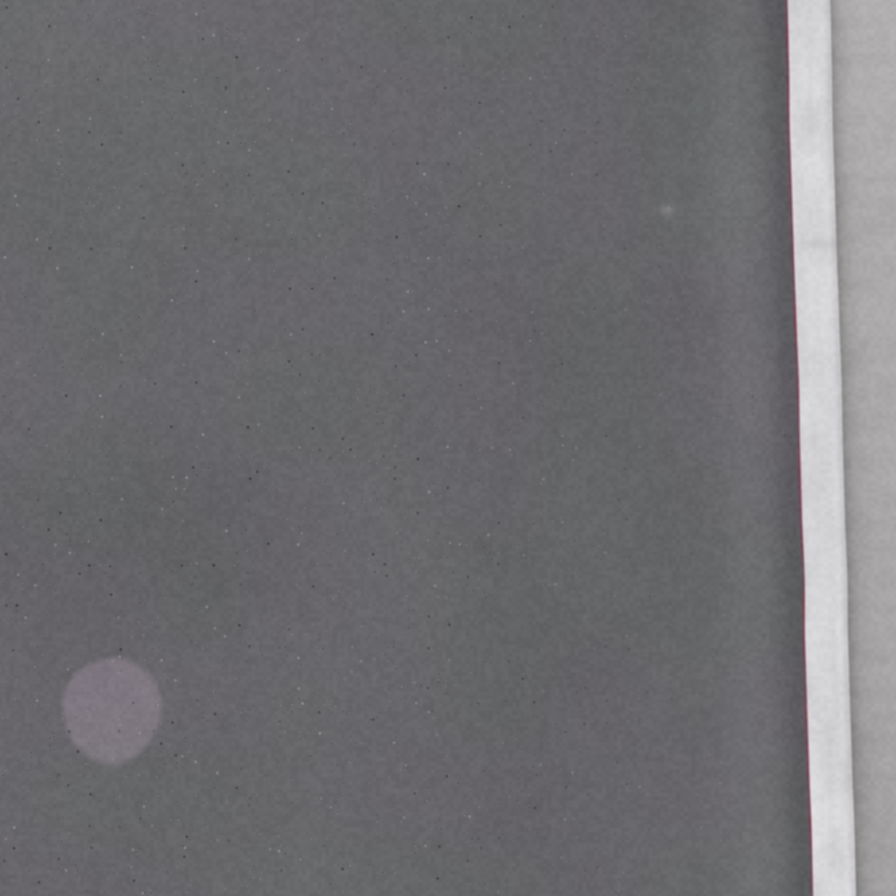
This texture is drawn by a WebGL 1 fragment shader. Its source:

```glsl
precision highp float;
// A dull grey board with a faint pale disc, a bright leaning strip and a
// light margin at the right. Soft masks layer the parts; value noise gives
// mottling and grain, and a jittered grid scatters tiny specks.
uniform vec2 u_resolution;

float hash(vec2 p) {
  vec3 q = fract(vec3(p.xyx) * 0.1031);
  q += dot(q, q.yzx + 33.33);
  return fract((q.x + q.y) * q.z);
}

float valueNoise(vec2 p) {
  vec2 cell = floor(p);
  vec2 f = fract(p);
  f = f * f * (3.0 - 2.0 * f);
  float low = mix(hash(cell), hash(cell + vec2(1.0, 0.0)), f.x);
  float high = mix(hash(cell + vec2(0.0, 1.0)), hash(cell + 1.0), f.x);
  return mix(low, high, f.y);
}

float signedNoise(vec2 p) {
  return valueNoise(p) * 2.0 - 1.0;
}

float fractalNoise(vec2 p) {
  float sum = 0.0;
  float amplitude = 0.5;
  for (int i = 0; i < 4; i++) {
    sum += amplitude * signedNoise(p);
    p = p * 2.03 + 17.3;
    amplitude *= 0.5;
  }
  return sum;
}

float bump(float x, float center, float width) {
  float d = (x - center) / width;
  return exp(-d * d);
}

// Sparse light and dark dots, one candidate per grid cell.
float specks(vec2 uv, float count, float density) {
  vec2 p = uv * count;
  vec2 cell = floor(p);
  vec2 spot = 0.25 + 0.5 * vec2(hash(cell + 11.0), hash(cell + 47.0));
  float dotMask = 1.0 - smoothstep(0.05, 0.24, length(fract(p) - spot));
  float present = step(1.0 - density, hash(cell + 83.0));
  float polarity = hash(cell + 131.0) * 2.0 - 1.0;
  return dotMask * present * polarity;
}

vec3 boardColor(vec2 uv, float leftEdge) {
  vec3 color = vec3(0.398, 0.397, 0.409);
  color += 0.024 * fractalNoise(uv * 5.0 + 3.0);
  color += vec3(0.006, -0.004, 0.006) * signedNoise(uv * 9.0 + 40.0);
  color += 0.012 * smoothstep(0.6, 1.0, uv.y) * (1.0 - uv.x);

  // Pale vertical haze, then the shadow beside the strip.
  float gap = leftEdge - uv.x;
  color += 0.030 * bump(gap, 0.062, 0.035);
  color -= 0.045 * bump(gap, 0.010, 0.018);

  // Specks fade toward the smoother right side.
  float rough = 1.0 - smoothstep(0.45, 0.8, uv.x);
  color += 0.11 * specks(uv, 85.0, 0.13) * mix(0.3, 1.0, rough);
  color += 0.05 * specks(uv + 0.37, 140.0, 0.20) * mix(0.4, 1.0, rough);

  // One soft pale fleck.
  float fleck = length((uv - vec2(0.745, 0.766)) * vec2(1.0, 1.4));
  color += vec3(0.09, 0.085, 0.08) * bump(fleck, 0.0, 0.009);
  return color;
}

float discMask(vec2 uv, vec2 center, vec2 radius) {
  float wobble = 0.04 * signedNoise(uv * 45.0);
  float d = length((uv - center) / radius) + wobble;
  return 1.0 - smoothstep(0.90, 1.08, d);
}

vec3 stripColor(vec2 uv, float across) {
  float shade = 0.83 + 0.025 * signedNoise(vec2(across * 2.0, uv.y * 22.0));
  shade += 0.012 * signedNoise(vec2(across * 6.0, uv.y * 8.0) + 70.0);
  shade -= 0.07 * smoothstep(0.78, 1.0, across);
  shade -= 0.035 * bump(uv.y, 0.727, 0.006);
  return vec3(shade, shade, shade + 0.008);
}

vec3 marginColor(vec2 uv, float gap) {
  float shade = mix(0.635, 0.685, uv.y);
  shade -= 0.15 * exp(-max(gap, 0.0) / 0.010);
  shade += 0.012 * signedNoise(uv * vec2(18.0, 75.0));
  return shade + vec3(0.005, -0.002, -0.003);
}

void main() {
  vec2 uv = gl_FragCoord.xy / u_resolution;
  float soft = max(0.0022, 0.8 / u_resolution.x);
  float lean = 0.030 * (1.0 - uv.y);
  float ripple = 0.0010 * signedNoise(vec2(uv.y * 14.0, 5.0));
  float leftEdge = 0.878 + lean + ripple;
  float rightEdge = 0.926 + lean + ripple * 0.8;

  vec3 color = boardColor(uv, leftEdge);
  float disc = discMask(uv, vec2(0.124, 0.207), vec2(0.055, 0.060));
  color = mix(color, color + vec3(0.090, 0.070, 0.085), disc);

  // Strip, then the margin beyond it.
  float across = (uv.x - leftEdge) / (rightEdge - leftEdge);
  float stripMask = smoothstep(leftEdge - soft, leftEdge + soft, uv.x);
  color = mix(color, stripColor(uv, across), stripMask);
  float marginMask = smoothstep(rightEdge - soft, rightEdge + soft, uv.x);
  color = mix(color, marginColor(uv, uv.x - rightEdge), marginMask);

  // Thin red fringe on the left edge of the strip.
  float fringe = bump(uv.x, leftEdge - 0.001, 0.0022);
  color += vec3(0.08, -0.10, -0.06) * fringe * (0.7 + 0.3 * signedNoise(uv.yy * 25.0));

  color += 0.016 * signedNoise(uv * 230.0) + 0.008 * signedNoise(uv * 110.0 + 9.0);
  gl_FragColor = vec4(clamp(color, 0.0, 1.0), 1.0);
}
```
